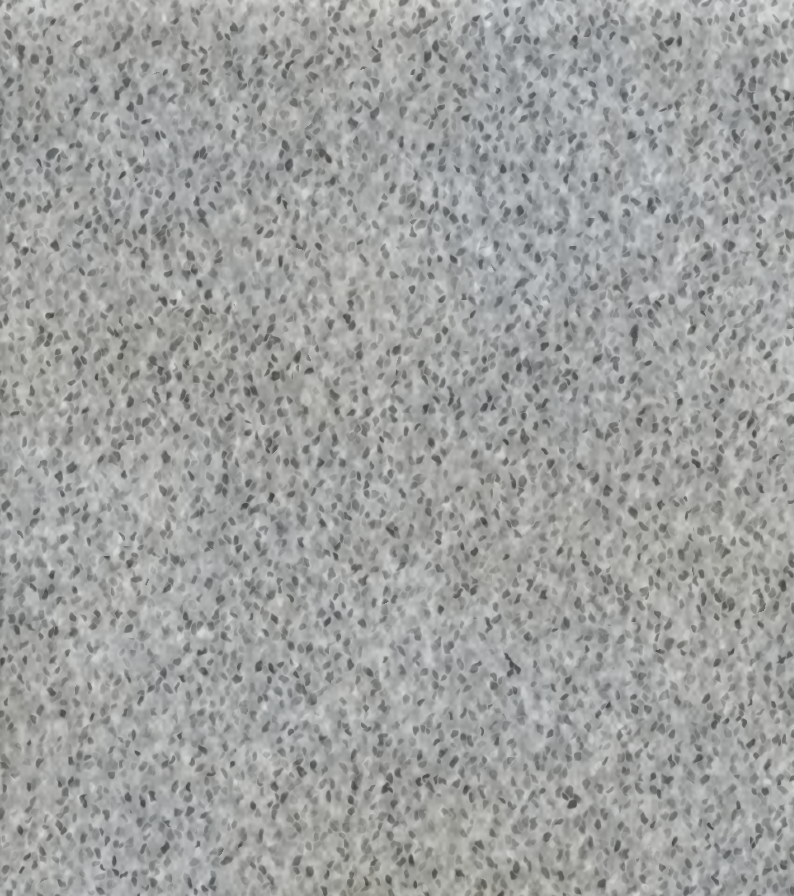
This texture is drawn by a Shadertoy shader. Its source:

```glsl
// Pale grey polished granite: soft mineral mottling from value noise, covered
// by small upright dark grains and fewer light flecks scattered on jittered
// grids, with faint warm and cool stains and a brighter upper edge.

// Integer hash: three random values from 0 to 1 for a grid cell
vec3 hash3(vec2 cell, int seed) {
    uvec3 v = uvec3(ivec3(ivec2(cell), seed));
    v = v * 1664525u + 1013904223u;
    v.x += v.y * v.z; v.y += v.z * v.x; v.z += v.x * v.y;
    v ^= v >> 16u;
    v.x += v.y * v.z; v.y += v.z * v.x; v.z += v.x * v.y;
    return vec3(v >> 8u) / 16777216.0;
}

float valueNoise(vec2 p, int seed) {
    vec2 i = floor(p), f = fract(p);
    f = f * f * (3.0 - 2.0 * f);
    float low  = mix(hash3(i, seed).x, hash3(i + vec2(1, 0), seed).x, f.x);
    float high = mix(hash3(i + vec2(0, 1), seed).x, hash3(i + vec2(1, 1), seed).x, f.x);
    return mix(low, high, f.y);
}

// Strength of the strongest soft, tilted grain covering p
float grains(vec2 p, float density, int seed) {
    float strongest = 0.0;
    vec2 home = floor(p);
    for (int y = -1; y <= 1; y++)
    for (int x = -1; x <= 1; x++) {
        vec2 cell = home + vec2(x, y);
        vec3 place = hash3(cell, seed);
        vec3 look = hash3(cell, seed + 1);
        if (place.z > density) continue;

        float tilt = (look.x - 0.5) * 1.7 - 0.1;
        float c = cos(tilt), s = sin(tilt);
        vec2 d = mat2(c, -s, s, c) * (p - cell - place.xy);
        vec2 radii = vec2(0.27, 0.48) * mix(0.75, 1.2, look.y);
        float cover = 1.0 - smoothstep(0.55, 1.4, length(d / radii));
        strongest = max(strongest, cover * mix(0.3, 1.0, look.z * look.z));
    }
    return strongest;
}

void mainImage(out vec4 fragColor, in vec2 fragCoord) {
    vec2 uv = fragCoord / iResolution.y;

    // Uneven outlines for the grains
    vec2 warp = vec2(valueNoise(uv * 190.0, 11), valueNoise(uv * 190.0, 12)) - 0.5;
    vec2 p = uv + warp * 0.004;

    // Pale feldspar ground
    float grey = 0.668;
    grey += 0.16 * (valueNoise(p * vec2(125.0, 85.0), 1) - 0.5);
    grey += 0.10 * (valueNoise(uv * vec2(240.0, 190.0), 2) - 0.5);
    grey += 0.05 * (valueNoise(uv * 7.0, 3) - 0.5);

    // Light flecks, then dark grains in loose clusters
    grey += 0.09 * grains(p * 75.0, 0.28, 20);
    float cluster = valueNoise(uv * 17.0, 4) - 0.5;
    grey -= 0.30 * grains(p * 86.0, 0.72 + 0.35 * cluster, 30);

    // Broad stains: cooler above, warmer below
    float warmth = valueNoise(uv * 5.0, 5) + 0.5 * valueNoise(uv * 22.0, 6) - 0.75;
    warmth += 0.5 * (0.5 - uv.y);
    vec3 color = grey + vec3(-0.003, 0.004, -0.003);
    color += warmth * vec3(0.012, 0.003, -0.024);

    // Bright upper edge and thin shade on the left
    color += 0.07 * smoothstep(0.965, 1.0, uv.y + 0.012 * valueNoise(uv * 30.0, 7));
    color -= 0.05 * (1.0 - smoothstep(0.0, 0.008, uv.x));

    fragColor = vec4(clamp(color, 0.0, 1.0), 1.0);
}
```
